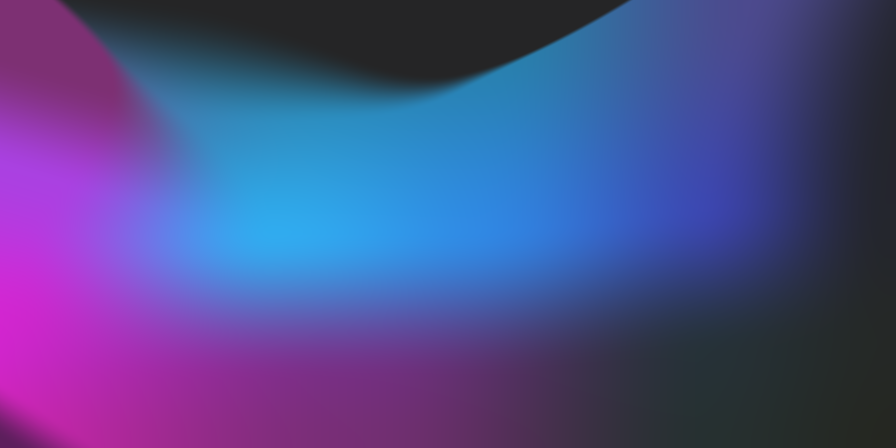
A Shadertoy shader for this background:

```glsl
// A soft flowing gradient: a cyan-to-indigo band sweeps between a charcoal cap
// and a magenta floor, with a violet lobe at the left. Each part is a colour
// ramp, masked by the distance to a curve whose softness varies along it.

#define BAND_FLOOR 0.68    // depth where the band meets the floor
#define FLOOR_SOFT 0.17    // half width of that blend
#define CAP_SOFT   0.13    // softness of the cap at its left end
#define CAP_SHARP  0.006   // softness of the cap at its right end
#define LOBE_REACH 0.355   // furthest extent of the lobe
#define HAZE       0.45    // strength of the mauve haze beside the lobe

const vec3 CHARCOAL = vec3(0.145, 0.146, 0.150);
const vec3 NAVY     = vec3(0.141, 0.147, 0.180);
const vec3 CYAN     = vec3(0.190, 0.680, 0.950);
const vec3 AZURE    = vec3(0.188, 0.530, 0.895);
const vec3 INDIGO   = vec3(0.235, 0.267, 0.690);
const vec3 TEAL     = vec3(0.150, 0.500, 0.640);
const vec3 DUSK     = vec3(0.305, 0.290, 0.540);
const vec3 MAUVE    = vec3(0.510, 0.300, 0.590);
const vec3 WINE     = vec3(0.490, 0.188, 0.450);
const vec3 VIOLET   = vec3(0.665, 0.255, 0.885);
const vec3 MAGENTA  = vec3(0.865, 0.140, 0.840);
const vec3 PLUM     = vec3(0.460, 0.188, 0.530);
const vec3 PINE     = vec3(0.148, 0.195, 0.220);
const vec3 MOSS     = vec3(0.145, 0.158, 0.150);

// 0 before the edge, 1 after it, blended over +-softness
float softStep(float edge, float softness, float x) {
    return smoothstep(edge - softness, edge + softness, x);
}

float smoothMin(float a, float b, float k) {
    float h = max(k - abs(a - b), 0.0) / k;
    return min(a, b) - h * h * k * 0.25;
}

// Bright band, dimmed towards the top and the right
vec3 bandColour(float x, float depth) {
    vec3 c = mix(CYAN, AZURE, smoothstep(0.6, 1.15, x));
    c = mix(c, INDIGO, smoothstep(1.05, 1.65, x));
    vec3 topTint = mix(TEAL, DUSK, smoothstep(1.1, 1.7, x));
    c = mix(c, topTint, 0.9 * (1.0 - smoothstep(0.0, 0.5, depth - 0.12 * (1.0 - 0.5 * x))));
    float lift = 1.0 - 2.0 * min(depth, 0.5);
    return mix(c, NAVY, softStep(1.77 + 0.11 * lift * lift, 0.21, x));
}

// Visibility below the cap: a soft slope cut by a crisp falling curve
float capMask(float x, float depth) {
    float t = x - 1.04;
    float slope = 0.08 + 0.15 * x;
    float crisp = 0.18 - 0.37 * t - 0.33 * t * t;
    float softness = mix(CAP_SOFT, CAP_SHARP, smoothstep(0.4, 1.2, x));
    return softStep(smoothMin(slope, crisp, 0.05), softness, depth);
}

vec3 lobeColour(float x, float depth) {
    float d = depth - 0.3 * x;
    vec3 c = mix(WINE, VIOLET, smoothstep(0.12, 0.38, d));
    return mix(c, MAGENTA, smoothstep(0.34, 0.8, d));
}

vec3 floorColour(float x, float depth) {
    vec3 c = mix(MAGENTA, PLUM, smoothstep(-0.25, 0.85, x));
    c = mix(c, PINE, smoothstep(0.75, 1.6, x));
    c = mix(c, MOSS, smoothstep(1.55, 2.0, x));
    return c * mix(vec3(1.0), vec3(1.0, 0.97, 0.86), smoothstep(0.75, 1.0, depth));
}

void mainImage(out vec4 fragColor, in vec2 fragCoord) {
    vec2 uv = fragCoord / iResolution.xy;
    float x = 2.0 * uv.x;
    float depth = 1.0 - uv.y;

    // Band emerging from under the cap
    float visible = capMask(x, depth);
    vec3 colour = mix(CHARCOAL, bandColour(x, depth), visible);

    // Lobe: crisp at the top, dissolving downwards, with haze beside it
    float above = max(0.4 - depth, 0.0);
    float lobeEdge = LOBE_REACH - 1.4 * above * above
                   - 0.03 * smoothstep(0.4, 0.6, depth);
    float lobeSoft = mix(0.018, 0.28, smoothstep(0.1, 0.55, depth));
    float haze = HAZE * exp(-max(x - lobeEdge, 0.0) / 0.13);
    haze *= visible * (1.0 - smoothstep(0.25, 0.5, depth));
    colour = mix(colour, MAUVE, haze);
    colour = mix(lobeColour(x, depth), colour, softStep(lobeEdge, lobeSoft, x));

    // Floor, rising a little to the right
    float floorEdge = BAND_FLOOR - 0.07 * smoothstep(1.0, 1.8, x);
    colour = mix(colour, floorColour(x, depth), softStep(floorEdge, FLOOR_SOFT, depth));

    // Shaded lower left corner
    float corner = depth - 0.88 - 0.65 * x;
    colour = mix(colour, vec3(0.36, 0.12, 0.36), smoothstep(-0.03, 0.1, corner));

    fragColor = vec4(colour, 1.0);
}
```
